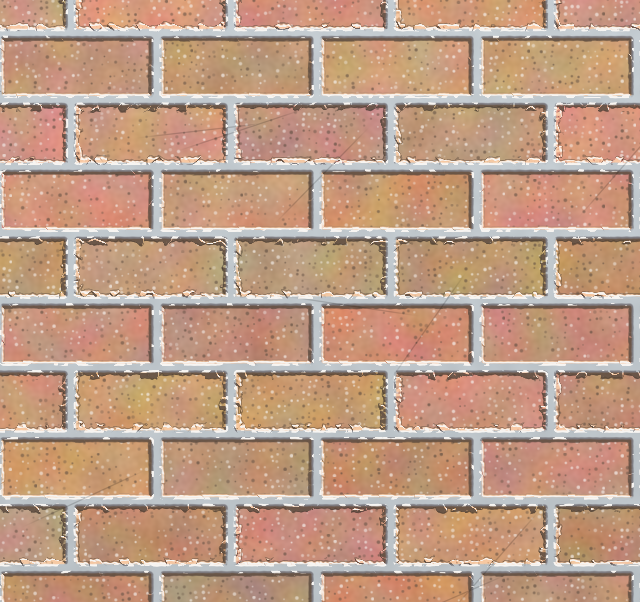
Give the GLSL for this texture, as a WebGL 2 fragment shader.

```glsl
#version 300 es
precision highp float;
uniform vec2 u_resolution;
out vec4 fragColor;

// Layout: lengths are in units of one brick pitch
const vec2 REPEATS = vec2(4.0, 9.0);
const float ROW_HEIGHT = 0.419;
const float ROW_START = 0.5;
const float EVEN_SHIFT = 0.021;
const float ODD_SHIFT = 0.557;
const vec2 BRICK_HALF = vec2(0.468, 0.181);
const float CORNER = 0.012;
const float BEVEL = 0.016;
const float SMOOTH_WEAR = 0.22;
const float SPECK_CELL = 0.039;
const int SCRATCHES = 9;
const vec2 LIGHT = vec2(-0.5, -0.866);

const vec3 CORAL = vec3(0.84, 0.55, 0.44);
const vec3 OCHRE = vec3(0.77, 0.61, 0.42);
const vec3 ROSE = vec3(0.79, 0.56, 0.52);
const vec3 OLIVE = vec3(0.71, 0.61, 0.49);
const vec3 MORTAR = vec3(0.75, 0.78, 0.80);
const vec3 MORTAR_SHADE = vec3(0.48, 0.47, 0.49);
const vec3 DARK_EDGE = vec3(0.38, 0.31, 0.26);
const vec3 PEACH = vec3(1.0, 0.82, 0.67);
const vec3 CHALK = vec3(0.97, 0.96, 0.95);

vec3 hash3(vec2 p) {
    vec3 q = fract(p.xyx * vec3(0.1031, 0.1030, 0.0973) + 0.137);
    q += dot(q, q.yxz + 33.33);
    return fract((q.xxy + q.yzz) * q.zyx);
}

float cornerSlope(vec2 cell, vec2 offset) {
    float angle = 6.2832 * hash3(cell).x;
    return dot(vec2(cos(angle), sin(angle)), offset);
}

float gradientNoise(vec2 p) {
    vec2 i = floor(p), f = p - i;
    vec2 w = f * f * f * (f * (f * 6.0 - 15.0) + 10.0);
    vec2 x = vec2(1.0, 0.0);
    return mix(mix(cornerSlope(i, f), cornerSlope(i + x, f - x), w.x),
               mix(cornerSlope(i + x.yx, f - x.yx), cornerSlope(i + 1.0, f - 1.0), w.x), w.y);
}

float boxDistance(vec2 q) {
    vec2 e = abs(q) - BRICK_HALF + CORNER;
    return length(max(e, 0.0)) + min(max(e.x, e.y), 0.0) - CORNER;
}

// Chips push the worn edge into the brick
float wornDistance(vec2 q, vec2 p, float wear) {
    float chip = smoothstep(0.08, 0.2, gradientNoise(p * 11.0));
    return boxDistance(q) + wear * (0.02 * chip + 0.013 * gradientNoise(p * 37.0));
}

// Signed grain: positive is pale, negative is dark
float speckle(vec2 p, float aa) {
    vec2 cell = floor(p / SPECK_CELL);
    vec3 h = hash3(cell + 71.0);
    vec2 center = (cell + 0.25 + 0.5 * h.xy) * SPECK_CELL;
    float radius = mix(0.004, 0.011, fract(h.z * 17.0));
    float dotMask = 1.0 - smoothstep(radius - aa, radius + aa, length(p - center));
    return dotMask * (step(0.7, h.z) - step(h.z, 0.28)) * mix(0.35, 0.9, h.x);
}

float scratches(vec2 p, float aa) {
    float total = 0.0;
    for (int i = 0; i < SCRATCHES; i++) {
        vec3 h = hash3(vec2(float(i), 19.0));
        vec2 center = h.xy * vec2(REPEATS.x, REPEATS.y * ROW_HEIGHT);
        float angle = mix(-0.3, 1.0, h.z);
        vec2 along = vec2(cos(angle), sin(angle));
        vec2 r = p - center;
        float reach = 1.0 - smoothstep(0.2, 0.45, abs(dot(r, along)));
        float across = abs(dot(r, vec2(-along.y, along.x)));
        total = max(total, reach * (1.0 - smoothstep(0.0, 0.002 + aa, across)));
    }
    return total;
}

void main() {
    vec2 uv = gl_FragCoord.xy / u_resolution;
    vec2 p = uv * REPEATS * vec2(1.0, ROW_HEIGHT);
    float aa = REPEATS.x / u_resolution.x;

    // Running bond, with alternate rows heavily worn
    vec2 grid = uv * REPEATS + vec2(0.0, ROW_START);
    float odd = mod(floor(grid.y), 2.0);
    grid.x += mix(EVEN_SHIFT, ODD_SHIFT, odd);
    vec2 id = floor(grid);
    vec2 q = (grid - id - 0.5) * vec2(1.0, ROW_HEIGHT);
    vec3 tint = hash3(id + 5.0);
    float wear = mix(SMOOTH_WEAR, 0.75 + 0.5 * tint.z, odd);

    // Edge distances and the direction each edge faces
    float box = boxDistance(q) + 0.003 * gradientNoise(p * 30.0);
    float worn = wornDistance(q, p, wear);
    vec2 s = vec2(0.004, 0.0);
    vec2 slope = vec2(wornDistance(q + s, p + s, wear), wornDistance(q + s.yx, p + s.yx, wear)) - worn;
    float facing = dot(slope / max(length(slope), 0.0001), LIGHT);
    float lit = smoothstep(0.1, 0.75, facing);
    float shaded = smoothstep(0.0, 0.5, -facing);

    // Brick face: own tint, cloudy drift and grain
    vec3 brick = mix(mix(CORAL, OCHRE, tint.x), mix(ROSE, OLIVE, tint.x), tint.y);
    brick *= 0.95 + 0.1 * tint.z + 0.07 * (uv.y - 0.5);
    vec3 drift = vec3(gradientNoise(p * 4.0), gradientNoise(p * 4.0 + 31.0), gradientNoise(p * 4.0 + 67.0));
    brick += 0.09 * drift + 0.035 * gradientNoise(p * 26.0);
    float grain = speckle(p, aa);
    brick = mix(brick, mix(DARK_EDGE, CHALK, step(0.0, grain)), abs(grain) * 0.75);

    // Bevel: glowing below, dark above, with a thin inner contour
    float bevel = smoothstep(-BEVEL - aa, -BEVEL + aa, worn);
    vec3 rim = mix(mix(brick, PEACH, 0.85 * lit), DARK_EDGE, 0.9 * shaded);
    float gleam = 1.0 - smoothstep(0.002, 0.002 + aa, abs(worn + 0.004));
    rim = mix(rim, CHALK, gleam * lit);
    brick = mix(brick, rim, bevel);
    float contour = 1.0 - smoothstep(0.001, 0.001 + aa, abs(worn + BEVEL));
    brick = mix(brick, brick * 0.6, contour * mix(0.3, 0.75, odd));

    // Mortar with edge shade and chalky crumbs
    vec3 mortar = MORTAR * (0.97 + 0.06 * uv.y) + 0.03 * gradientNoise(p * 9.0);
    float shade = 1.0 - smoothstep(0.006, 0.018, box);
    mortar = mix(mortar, MORTAR_SHADE, shade * (0.2 + 0.75 * shaded) * (1.0 - lit));
    float crumbNoise = gradientNoise(p * vec2(15.0, 24.0) + 9.0) + 0.22 * lit + 0.08 * odd;
    float crumb = smoothstep(0.24, 0.3, crumbNoise) * (1.0 - smoothstep(0.012, 0.012 + aa, box));
    mortar = mix(mortar, CHALK, crumb);

    vec3 color = mix(brick, mortar, smoothstep(-aa, aa, box));
    color = mix(color, color * 0.72, 0.6 * scratches(p, aa));
    fragColor = vec4(clamp(color, 0.0, 1.0), 1.0);
}
```
